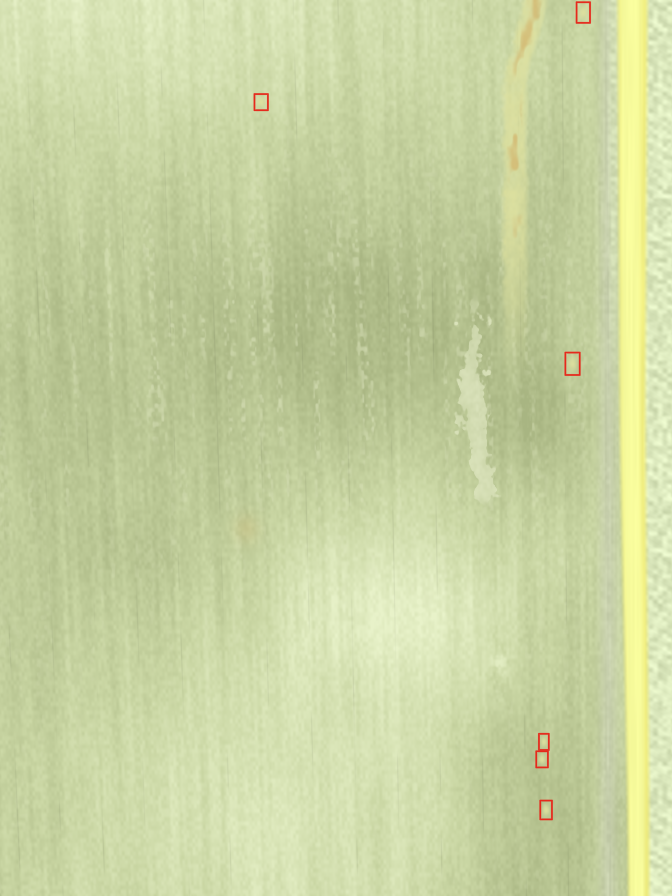
Give the GLSL for this texture, as a Shadertoy shader.

```glsl
// A pale green leaf surface with fine upright veins, a yellow midrib at the right,
// dry lesions and small red marker frames. Soft glows set the broad light, stretched
// value noise makes the fibres, and distance functions cut the ribs, scars and frames.

const float ASPECT = 0.75;
const vec3 LEAF_DARK  = vec3(0.66, 0.71, 0.51);
const vec3 LEAF_MID   = vec3(0.79, 0.84, 0.64);
const vec3 LEAF_LIGHT = vec3(0.91, 0.95, 0.79);
const vec3 RIB_CORE   = vec3(0.97, 0.985, 0.61);
const vec3 RIB_EDGE   = vec3(0.94, 0.93, 0.50);
const vec3 RIB_GREY   = vec3(0.81, 0.83, 0.74);
const vec3 FAR_BLADE  = vec3(0.86, 0.91, 0.74);
const vec3 SCAR_TAN   = vec3(0.87, 0.88, 0.62);
const vec3 SCAR_PALE  = vec3(0.87, 0.90, 0.75);
const vec3 RUST       = vec3(0.82, 0.67, 0.38);
const vec3 FRAME_RED  = vec3(0.90, 0.16, 0.11);
const float FRAME_LINE = 0.0010;
const float VEIN_STEP = 0.047;
const float FIBRE_GAIN = 0.32;

// Frame centre (xy) and half size (zw), in canvas heights.
const vec4 FRAMES[6] = vec4[6](
    vec4(0.651, 0.986, 0.0075, 0.0115), vec4(0.2915, 0.886, 0.0075, 0.009),
    vec4(0.639, 0.594, 0.008, 0.0125),  vec4(0.607, 0.172, 0.0055, 0.009),
    vec4(0.605, 0.1525, 0.0065, 0.009), vec4(0.6095, 0.096, 0.0065, 0.0105));

float hash(vec2 p) {
    vec3 q = fract(vec3(p.xyx) * 0.1031);
    q += dot(q, q.yzx + 33.33);
    return fract((q.x + q.y) * q.z);
}

float noise(vec2 p) {
    vec2 i = floor(p), f = fract(p);
    f = f * f * (3.0 - 2.0 * f);
    return mix(mix(hash(i), hash(i + vec2(1, 0)), f.x),
               mix(hash(i + vec2(0, 1)), hash(i + vec2(1, 1)), f.x), f.y);
}

float glow(vec2 p, vec2 centre, vec2 radius) {
    vec2 d = (p - centre) / radius;
    return exp(-dot(d, d));
}

float boxDistance(vec2 p, vec2 halfSize) {
    vec2 d = abs(p) - halfSize;
    return length(max(d, 0.0)) + min(max(d.x, d.y), 0.0);
}

// Coverage of an upright strip with soft sides.
float strip(float x, float halfWidth, float soft) {
    return 1.0 - smoothstep(-soft, soft, abs(x) - halfWidth);
}

float broadLight(vec2 p) {
    float t = 0.40;
    t += 0.46 * glow(p, vec2(0.14, 1.06), vec2(0.38, 0.19));
    t -= 0.32 * glow(p, vec2(0.42, 0.64), vec2(0.20, 0.13));
    t -= 0.18 * glow(p, vec2(0.02, 0.56), vec2(0.28, 0.15));
    t -= 0.24 * glow(p, vec2(0.59, 0.52), vec2(0.06, 0.08));
    t -= 0.12 * glow(p, vec2(0.18, 0.36), vec2(0.10, 0.10));
    t += 0.44 * glow(p, vec2(0.45, 0.32), vec2(0.15, 0.11));
    t += 0.32 * glow(p, vec2(0.30, 0.08), vec2(0.22, 0.22));
    t -= 0.26 * glow(p, vec2(0.60, 0.08), vec2(0.07, 0.24));
    t -= 0.14 * glow(p, vec2(0.00, 0.20), vec2(0.08, 0.20));
    return t;
}

vec3 leafBlade(vec2 p) {
    // Veins lean to the right on the way down, most at the left.
    float veinX = p.x + 0.045 * p.y * (1.0 - p.x / ASPECT);
    float fibre = 0.5 * noise(vec2(veinX * 230.0, p.y * 9.0))
                + 0.5 * noise(vec2(veinX * 95.0, p.y * 3.0 + 7.0)) - 0.5;
    float grain = noise(vec2(veinX * 330.0, p.y * 210.0)) - 0.5;
    float cloud = noise(p * vec2(22.0, 13.0)) - 0.5;
    float t = broadLight(p) + FIBRE_GAIN * fibre + 0.18 * grain + 0.10 * cloud;
    vec3 col = mix(LEAF_DARK, LEAF_MID, clamp(t * 2.0, 0.0, 1.0));
    col = mix(col, LEAF_LIGHT, clamp(t * 2.0 - 1.0, 0.0, 1.0));

    // Faint broken dark veins, and pale flecks gathered along some fibres.
    float vein = (fract(veinX / VEIN_STEP) - 0.5) * VEIN_STEP;
    float broken = smoothstep(0.45, 0.9, noise(vec2(floor(veinX / VEIN_STEP) * 9.0, p.y * 22.0)));
    col *= 1.0 - 0.09 * broken * strip(vein, 0.0003, 0.0013);
    float thread = smoothstep(0.45, 0.85, noise(vec2(veinX * 150.0, p.y * 11.0 + 3.0)));
    float fleck = smoothstep(0.35, 0.95, noise(vec2(veinX * 300.0, p.y * 190.0))) * thread;
    float fleckZone = 0.3 + 0.7 * glow(p, vec2(0.32, 0.60), vec2(0.34, 0.20));
    return mix(col, SCAR_PALE, 0.55 * fleck * fleckZone);
}

vec3 addScars(vec3 col, vec2 p) {
    float ragged = 0.5 * noise(p * vec2(75.0, 50.0)) + 0.3 * noise(p * vec2(190.0, 130.0))
                 + 0.2 * noise(p * vec2(330.0, 280.0)) - 0.5;
    // Long tan scar from the top edge.
    float x = p.x - 0.575 - 0.021 * smoothstep(0.90, 1.0, p.y) + 0.007 * ragged;
    float fade = smoothstep(0.56, 0.76, p.y);
    float wear = 0.70 + 0.6 * ragged;
    col = mix(col, SCAR_TAN, wear * fade * strip(x, 0.0125, 0.004));
    float rust = smoothstep(0.58, 0.9, noise(p * vec2(120.0, 65.0) + 4.0));
    col = mix(col, RUST, 0.6 * rust * smoothstep(0.70, 0.78, p.y) * strip(x, 0.006, 0.005));

    // Torn pale patch, then a faint one lower down.
    float patchX = mix(0.542, 0.526, smoothstep(0.47, 0.54, p.y)) + 0.004 * smoothstep(0.58, 0.66, p.y);
    float width = 0.009 + 0.008 * glow(p, vec2(p.x, 0.535), vec2(1.0, 0.03)) + 0.034 * ragged;
    float span = smoothstep(0.430, 0.450, p.y) * (1.0 - smoothstep(0.64, 0.685, p.y));
    float patchWear = 0.68 + 0.5 * ragged;
    col = mix(col, SCAR_PALE, patchWear * span * strip(p.x - patchX, width * span, 0.002));
    float faint = glow(p, vec2(0.557, 0.26), vec2(0.013, 0.04));
    col = mix(col, LEAF_LIGHT, 0.8 * faint * smoothstep(-0.15, 0.2, ragged));
    return mix(col, RUST, 0.22 * glow(p, vec2(0.275, 0.41), vec2(0.014, 0.016)));
}

vec3 addMidrib(vec3 col, vec2 p) {
    float centre = mix(0.713, 0.706, smoothstep(0.0, 0.6, p.y));
    float halfWidth = mix(0.0115, 0.0165, p.y);
    float x = p.x - centre;
    float lines = noise(vec2(p.x * 420.0, p.y * 12.0)) - 0.5;
    float mottle = noise(p * vec2(190.0, 210.0)) - 0.5;
    col = mix(col, RIB_GREY + 0.10 * lines + 0.06 * mottle, 0.6 * strip(p.x - 0.679, 0.008, 0.010));
    float hatch = abs(fract((p.y + 0.6 * p.x) * 75.0) - 0.5) - 0.25;
    vec3 farSide = FAR_BLADE + 0.08 * hatch + 0.13 * mottle;
    col = mix(col, farSide, smoothstep(-0.002, 0.004, x));
    col = mix(col, farSide, 0.6 * strip(x + 0.021, 0.005, 0.004) * smoothstep(0.5, 0.75, p.y));
    vec3 rib = mix(RIB_CORE, RIB_EDGE, smoothstep(0.45, 1.0, abs(x + 0.002) / halfWidth));
    return mix(col, rib + 0.03 * lines, strip(x, halfWidth, 0.0035));
}

void mainImage(out vec4 fragColor, in vec2 fragCoord) {
    vec2 p = fragCoord / iResolution.xy * vec2(ASPECT, 1.0);
    float soft = 0.7 / iResolution.y;
    vec3 col = addMidrib(addScars(leafBlade(p), p), p);
    for (int i = 0; i < 6; i++) {
        vec2 q = p - FRAMES[i].xy, size = FRAMES[i].zw;
        col = mix(col, SCAR_TAN, 0.9 * glow(q, vec2(0.0), size * 0.6));
        col = mix(col, FRAME_RED, strip(boxDistance(q, size), FRAME_LINE, soft));
    }
    fragColor = vec4(clamp(col, 0.0, 1.0), 1.0);
}
```
